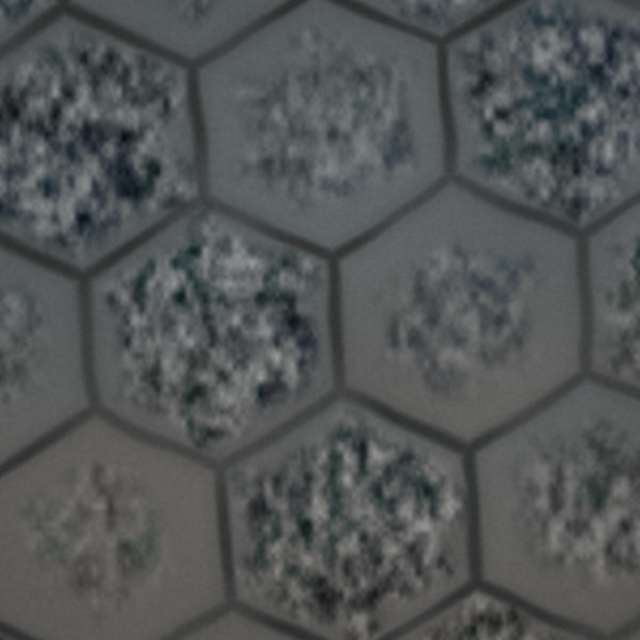
Reproduce this texture procedurally as a Shadertoy shader.

```glsl
// Weathered hexagonal paving: a slightly tilted lattice of grey stones with soft
// dark joints. Each cell has a smooth rim around a pitted, speckled centre, whose
// extent, contrast and tint vary from stone to stone through hashes and noise.

const vec2 LATTICE_ORIGIN = vec2(0.719, 0.509); // centre of cell (0, 0)
const vec2 STEP_ACROSS = vec2(0.387, 0.031);    // to the next cell in a row
const vec2 STEP_DOWN = vec2(0.215, -0.300);     // to the next row

const vec3 COOL_STONE = vec3(0.370, 0.390, 0.397);
const vec3 WARM_STONE = vec3(0.388, 0.382, 0.370);
const vec3 JOINT_COLOR = vec3(0.205, 0.213, 0.213);
const vec3 BLUE_TINT = vec3(-0.026, -0.010, 0.022);
const vec3 GREEN_TINT = vec3(-0.022, 0.008, -0.004);

float hash(vec2 p) {
    vec3 h = fract(p.xyx * 0.1031);
    h += dot(h, h.yzx + 33.33);
    return fract((h.x + h.y) * h.z);
}

// Smooth value noise in 0..1
float noise(vec2 p) {
    vec2 i = floor(p), f = fract(p);
    f = f * f * (3.0 - 2.0 * f);
    float low = mix(hash(i), hash(i + vec2(1, 0)), f.x);
    float high = mix(hash(i + vec2(0, 1)), hash(i + vec2(1, 1)), f.x);
    return mix(low, high, f.y);
}

// Nearest hexagon in axial coordinates, by cube rounding
vec2 nearestCell(vec2 axial) {
    vec3 cube = vec3(axial, -axial.x - axial.y);
    vec3 r = round(cube);
    vec3 err = abs(r - cube);
    if (err.x > err.y && err.x > err.z) r.x = -r.y - r.z;
    else if (err.y > err.z) r.y = -r.x - r.z;
    return r.xy;
}

// Hexagonal radius: 0 at the centre, 0.5 on the border
float hexRadius(vec2 local) {
    vec3 cube = vec3(local, -local.x - local.y);
    vec3 d = abs(cube - cube.yzx);
    return 0.5 * max(d.x, max(d.y, d.z));
}

// Signed pits and flecks, slightly taller than wide
float speckle(vec2 p) {
    float coarse = noise(p * vec2(46.0, 34.0) + 17.0);
    float medium = noise(p * vec2(81.0, 56.0) + 53.0);
    float fine = noise(p * vec2(150.0, 115.0) + 91.0);
    return coarse * 0.50 + medium * 0.36 + fine * 0.14 - 0.5;
}

// Stone surface for one cell
vec3 stone(vec2 p, vec2 cell, float radius) {
    float variety = hash(cell + 41.0);
    float wear = mix(variety, mod(cell.x, 2.0), 0.65); // alternate lines are rougher
    float warmth = smoothstep(0.75, 0.1, p.y + 0.25 * (variety - 0.5));
    vec3 color = mix(COOL_STONE, WARM_STONE, warmth);

    // Pitted centre with a ragged outline
    float extent = mix(0.30, 0.46, wear);
    float ragged = radius + 0.14 * (noise(p * 19.0) - 0.5);
    float pitted = 1.0 - smoothstep(extent - 0.12, extent + 0.05, ragged);
    float pits = speckle(p);
    color += pitted * (pits * mix(0.30, 0.66, wear) - mix(0.020, 0.050, wear));

    // Blue and green stains gather in the pits
    float blue = smoothstep(0.35, 0.75, noise(p * 7.0 + 5.0)) * (1.0 - 0.6 * warmth);
    float green = smoothstep(0.55, 0.80, noise(p * 13.0 + 29.0));
    float depth = pitted * smoothstep(0.12, -0.15, pits);
    return color + depth * (blue * BLUE_TINT + green * GREEN_TINT);
}

void mainImage(out vec4 fragColor, in vec2 fragCoord) {
    vec2 p = fragCoord / iResolution.xy;

    // Lattice position with gently uneven borders
    vec2 wobble = vec2(noise(p * 14.0), noise(p * 14.0 + 37.0)) - 0.5;
    vec2 axial = inverse(mat2(STEP_ACROSS, STEP_DOWN))
               * (p + 0.010 * wobble - LATTICE_ORIGIN);
    vec2 cell = nearestCell(axial);
    float radius = hexRadius(axial - cell);
    float edge = 0.5 - radius;

    vec3 color = stone(p, cell, radius);

    // Soft joint, partly filled in places, with a faint shadow beside it
    float jointWidth = mix(0.036, 0.052, noise(p * 9.0 + 3.0));
    float jointStrength = mix(0.55, 1.0, smoothstep(0.2, 0.6, noise(p * 6.0 + 71.0)));
    float joint = 1.0 - smoothstep(0.006, jointWidth, edge);
    color *= 1.0 - 0.06 * (1.0 - smoothstep(0.03, 0.10, edge));
    color = mix(color, JOINT_COLOR, joint * jointStrength);

    // Fine grain, broad tonal drift and darker outskirts
    color += 0.022 * (noise(p * 210.0) - 0.5);
    color += 0.030 * (noise(p * 5.0 + 11.0) - 0.5);
    vec2 fromCentre = p - vec2(0.56, 0.46);
    color *= 1.0 - 0.24 * dot(fromCentre, fromCentre);

    fragColor = vec4(clamp(color, 0.0, 1.0), 1.0);
}
```
